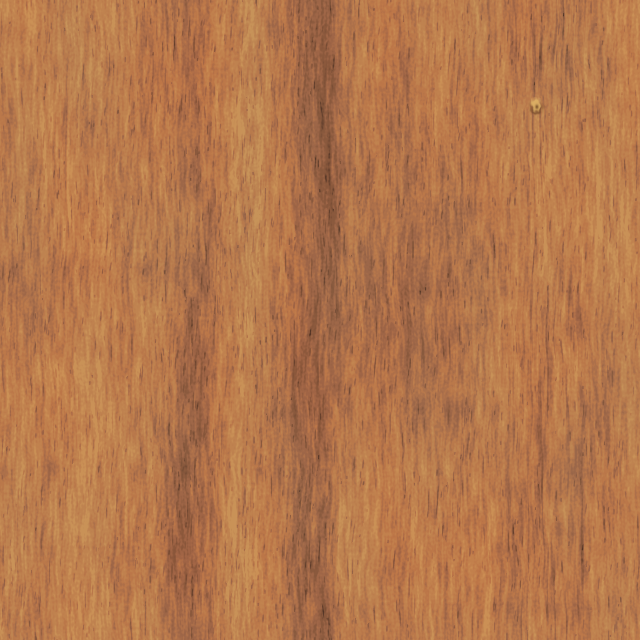
Write a WebGL 1 fragment shader that draws this texture.

```glsl
precision highp float;
// Warm brown wood veneer: vertical bands, fine grain streaks, dark pores and a tiny knot.

uniform vec2 u_resolution;

float hash(vec2 p) {
  return fract(sin(dot(p, vec2(127.1, 311.7))) * 43758.545);
}

float cornerSlope(vec2 cell, vec2 offset) {
  float angle = 6.2832 * hash(cell);
  return dot(vec2(cos(angle), sin(angle)), offset);
}

// Gradient noise, about -0.7 to 0.7
float gradientNoise(vec2 p) {
  vec2 i = floor(p);
  vec2 f = p - i;
  vec2 u = f * f * f * (f * (f * 6.0 - 15.0) + 10.0);
  vec2 e = vec2(1.0, 0.0);
  float low = mix(cornerSlope(i, f), cornerSlope(i + e.xy, f - e.xy), u.x);
  float high = mix(cornerSlope(i + e.yx, f - e.yx), cornerSlope(i + e.xx, f - e.xx), u.x);
  return mix(low, high, u.y);
}

float bump(float x, float center, float width) {
  float d = (x - center) / width;
  return exp(-d * d);
}

// Broad light and dark bands
float bandTone(vec2 p) {
  float x = p.x + 0.018 * gradientNoise(vec2(p.x * 3.0, p.y * 2.5));
  float tone = 0.6;
  tone -= 1.5 * bump(x, 0.305, 0.042);
  tone += 0.5 * bump(x, 0.39, 0.03);
  tone -= (1.4 + 0.5 * bump(p.y, 0.5, 0.25)) * bump(x, 0.485, 0.05);
  tone -= 0.6 * bump(x, 0.512, 0.016);
  tone -= (0.4 + 1.0 * bump(p.y, 0.45, 0.18)) * bump(x, 0.65, 0.085);
  tone -= 0.5 * bump(x, 0.86, 0.07);
  tone -= 0.6 * bump(x, 0.04, 0.13) * bump(p.y, 0.5, 0.08);
  return tone + 1.1 * gradientNoise(vec2(x * 11.0, p.y * 2.2) + 17.0);
}

// Streaks from wide and long to thin and short
float streakTone(vec2 p) {
  float tone = 1.0 * gradientNoise(p * vec2(48.0, 4.0) + 5.0);
  tone += 1.5 * gradientNoise(p * vec2(125.0, 13.0) + 31.0);
  tone += 1.3 * gradientNoise(p * vec2(230.0, 32.0) + 73.0);
  return tone + 0.8 * gradientNoise(p * vec2(270.0, 190.0) + 11.0);
}

// One short slanted pore in each cell of a jittered grid
float poreLayer(vec2 p, vec2 cells, float seed, float density) {
  vec2 q = p * cells;
  q.y += 9.0 * hash(vec2(floor(q.x), seed));
  vec2 id = floor(q) + seed;
  vec2 d = fract(q) - 0.5;
  d.x -= 0.3 * (hash(id + 3.7) - 0.5) + 0.35 * d.y * (hash(id + 8.1) - 0.2);
  float halfLength = mix(0.12, 0.46, hash(id + 5.3));
  float across = 1.0 - smoothstep(0.0004, 0.0018, abs(d.x) / cells.x);
  float along = 1.0 - smoothstep(halfLength * 0.4, halfLength, abs(d.y));
  float present = step(hash(id), density);
  return present * across * along * mix(0.4, 1.0, hash(id + 1.9));
}

float poreTone(vec2 p, float density) {
  float pores = 0.0;
  for (int i = 0; i < 3; i++) {
    float k = float(i);
    vec2 cells = vec2(95.0 + 17.0 * k, 48.0 - 15.0 * k);
    pores = max(pores, poreLayer(p, cells, 40.0 * k + 13.0, density));
  }
  return pores;
}

// Long dark hairlines, gathered in a few zones
float hairlines(vec2 p) {
  float zone = bump(p.x, 0.86, 0.075) + 0.9 * bump(p.x, 0.342, 0.012);
  zone += 0.6 * bump(p.x, 0.11, 0.02) + 0.6 * bump(p.x, 0.72, 0.015);
  float line = gradientNoise(p * vec2(170.0, 5.0) + 91.0);
  float breaks = 0.65 + 0.8 * gradientNoise(p * vec2(120.0, 26.0) + 47.0);
  return zone * breaks * smoothstep(0.14, 0.42, line);
}

// Wood colour for a tone spread around zero
vec3 woodColor(float tone) {
  vec3 c = mix(vec3(0.25, 0.16, 0.12), vec3(0.54, 0.35, 0.24), smoothstep(-4.4, -1.9, tone));
  c = mix(c, vec3(0.62, 0.40, 0.28), smoothstep(-1.95, -1.05, tone));
  c = mix(c, vec3(0.68, 0.44, 0.29), smoothstep(-1.05, -0.4, tone));
  c = mix(c, vec3(0.73, 0.47, 0.29), smoothstep(-0.4, 0.1, tone));
  c = mix(c, vec3(0.75, 0.51, 0.31), smoothstep(0.1, 0.75, tone));
  return mix(c, vec3(0.79, 0.57, 0.34), smoothstep(0.75, 1.7, tone));
}

vec3 addKnot(vec3 color, vec2 p, vec2 center, float radius) {
  vec2 d = (p - center) / (radius * vec2(0.8, 1.1));
  float r = length(d) + 0.4 * gradientNoise(d * 1.7);
  float rim = bump(r, 1.0, 0.3) * smoothstep(0.8, -0.8, d.y);
  color = mix(color, vec3(0.86, 0.68, 0.39), 1.0 - smoothstep(0.6, 1.1, r));
  color = mix(color, vec3(0.46, 0.29, 0.17), 0.7 * rim);
  return mix(color, vec3(0.42, 0.27, 0.14), 0.8 * bump(length(d - vec2(0.1, -0.25)), 0.0, 0.3));
}

void main() {
  vec2 p = gl_FragCoord.xy / u_resolution;
  vec2 grain = p;
  grain.x += 0.007 * gradientNoise(p * vec2(9.0, 5.0)) + 0.003 * gradientNoise(p * vec2(26.0, 17.0));

  float patches = gradientNoise(p * vec2(16.0, 5.0) + 63.0);
  float density = 0.2 + 0.25 * patches + 0.16 * bump(p.x, 0.36, 0.1);
  float tone = bandTone(p) + streakTone(grain);
  tone -= 1.7 * poreTone(grain, density) + 1.9 * hairlines(grain);

  vec3 color = woodColor(tone);
  color += vec3(0.02, -0.015, -0.02) * gradientNoise(p * vec2(14.0, 4.0) + 29.0);
  gl_FragColor = vec4(addKnot(color, p, vec2(0.838, 0.836), 0.011), 1.0);
}
```
